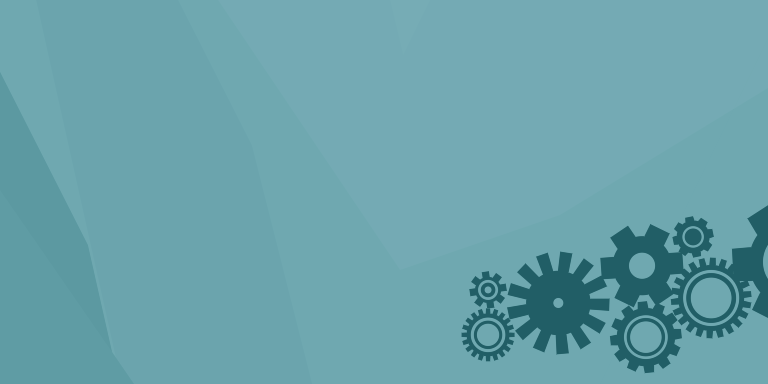
This background is drawn by a Shadertoy shader. Its source:

```glsl
// Dark gears meshing along the lower right of a faceted teal backdrop.
// Facets are antialiased half-planes combined with min and max; each gear is
// a distance function with its angle folded into one tooth.
// Lengths are percentages of the canvas height.

const vec3 BASE_TEAL   = vec3(0.435, 0.660, 0.692);
const vec3 PALE_TEAL   = vec3(0.455, 0.668, 0.704);
const vec3 MID_TEAL    = vec3(0.420, 0.645, 0.680);
const vec3 SHADOW_TEAL = vec3(0.360, 0.600, 0.632);
const vec3 LOW_TEAL    = vec3(0.374, 0.612, 0.643);
const vec3 GEAR_TEAL   = vec3(0.130, 0.370, 0.400);

const float TAU = 6.2831853;
const float ROOT_WIDTH = 0.35;  // tooth half-width at its root, in pitches
const float TIP_WIDTH  = 0.25;  // tooth half-width at its tip, in pitches

const int GEARS = 8;
// Centre x, centre y, tip radius, root radius
const vec4 BODY[GEARS] = vec4[GEARS](
    vec4(127.1, 24.5, 4.8, 3.4),   vec4(127.1, 12.8, 6.9, 5.6),
    vec4(145.4, 21.1, 13.3, 8.4),  vec4(167.2, 30.8, 10.7, 7.7),
    vec4(180.5, 38.3, 5.3, 4.3),   vec4(185.2, 22.4, 10.5, 8.6),
    vec4(168.2, 12.2, 9.3, 7.6),   vec4(207.0, 31.8, 16.2, 12.0));
// Tooth count, groove outer radius, groove inner radius, hole radius
const vec4 HUB[GEARS] = vec4[GEARS](
    vec4(8.0, 2.6, 1.9, 0.9),   vec4(20.0, 4.5, 3.7, 2.9),
    vec4(13.0, 0.0, 0.0, 1.3),  vec4(6.0, 0.0, 0.0, 3.4),
    vec4(8.0, 2.8, 2.2, 0.0),   vec4(22.0, 7.3, 6.5, 5.3),
    vec4(12.0, 5.7, 5.0, 4.1),  vec4(6.0, 0.0, 0.0, 8.3));
const float TURN[GEARS] = float[GEARS](
    0.15, 0.0, -0.035, 0.07, 0.2, 0.1, 0.1, 0.05);

// Signed distance to line a-b, positive on the left of its direction
float side(vec2 p, vec2 a, vec2 b) {
    vec2 d = normalize(b - a), q = p - a;
    return d.x * q.y - d.y * q.x;
}

// Coverage where the signed value is positive
float cover(float d, float pixel) {
    return smoothstep(-0.6 * pixel, 0.6 * pixel, d);
}

// Negative inside the metal
float gear(vec2 p, vec4 body, vec4 hub, float turn) {
    vec2 q = p - body.xy;
    float radius = length(q);
    float pitch = TAU / hub.x;
    float angle = atan(q.y, q.x) - turn;
    angle -= pitch * round(angle / pitch);
    vec2 t = radius * vec2(cos(angle), sin(angle));

    float climb = clamp((t.x - body.w) / (body.z - body.w), 0.0, 1.0);
    float halfWidth = pitch * mix(ROOT_WIDTH * body.w, TIP_WIDTH * body.z, climb);
    float tooth = max(t.x - body.z, abs(t.y) - halfWidth);
    float d = min(radius - body.w, max(tooth, -t.x));

    if (hub.y > 0.0) d = max(d, min(hub.y - radius, radius - hub.z));
    if (hub.w > 0.0) d = max(d, hub.w - radius);
    return d;
}

vec3 backdrop(vec2 p, float pixel) {
    vec3 color = BASE_TEAL;

    // Large pale facet with a bent lower edge
    float pale = side(p, vec2(56.8, 100.0), vec2(104.2, 29.7));
    float above = min(side(p, vec2(104.2, 29.7), vec2(145.8, 44.0)),
                      side(p, vec2(145.8, 44.0), vec2(200.0, 77.1)));
    color = mix(color, PALE_TEAL, cover(min(pale, above), pixel));

    // Small notch at the top
    float notch = min(side(p, vec2(101.6, 100.0), vec2(105.0, 85.7)),
                      side(p, vec2(105.0, 85.7), vec2(112.0, 100.0)));
    color += 0.006 * cover(notch, pixel);

    // Right wing, stronger below the pale facet
    float wing = cover(side(p, vec2(200.0, 90.0), vec2(156.3, 0.0)) * -1.0, pixel);
    wing = max(wing, 0.0) * cover(-side(p, vec2(156.3, 0.0), vec2(200.0, 90.0)), pixel);
    color = mix(color, MID_TEAL, wing * mix(1.0, 0.45, cover(above, pixel)));

    // Broad left band
    float bandLeft = side(p, vec2(9.4, 100.0), vec2(30.0, 7.6));
    float bandRight = max(-side(p, vec2(46.4, 100.0), vec2(65.6, 62.2)),
                          -1e3);
    bandRight = min(bandRight, 1e3);
    float bandLower = -side(p, vec2(65.6, 62.2), vec2(81.3, 0.0));
    float band = min(bandLeft, min(bandRight, bandLower));
    color = mix(color, MID_TEAL, cover(band, pixel));

    // Shadowed corner and its lower fold
    float corner = min(-side(p, vec2(0.0, 81.3), vec2(22.9, 36.2)),
                       -side(p, vec2(22.9, 36.2), vec2(29.2, 8.3)));
    corner = max(corner, -side(p, vec2(29.2, 8.3), vec2(34.9, 0.0)));
    float fold = -side(p, vec2(0.0, 50.5), vec2(29.2, 8.3));
    vec3 shadow = mix(SHADOW_TEAL, LOW_TEAL, cover(fold, pixel));
    return mix(color, shadow, cover(corner, pixel));
}

void mainImage(out vec4 fragColor, in vec2 fragCoord) {
    float pixel = 100.0 / iResolution.y;
    vec2 p = fragCoord * pixel;

    float metal = 1e3;
    for (int i = 0; i < GEARS; i++)
        metal = min(metal, gear(p, BODY[i], HUB[i], TURN[i]));

    vec3 color = mix(backdrop(p, pixel), GEAR_TEAL, cover(-metal, pixel));
    fragColor = vec4(color, 1.0);
}
```
